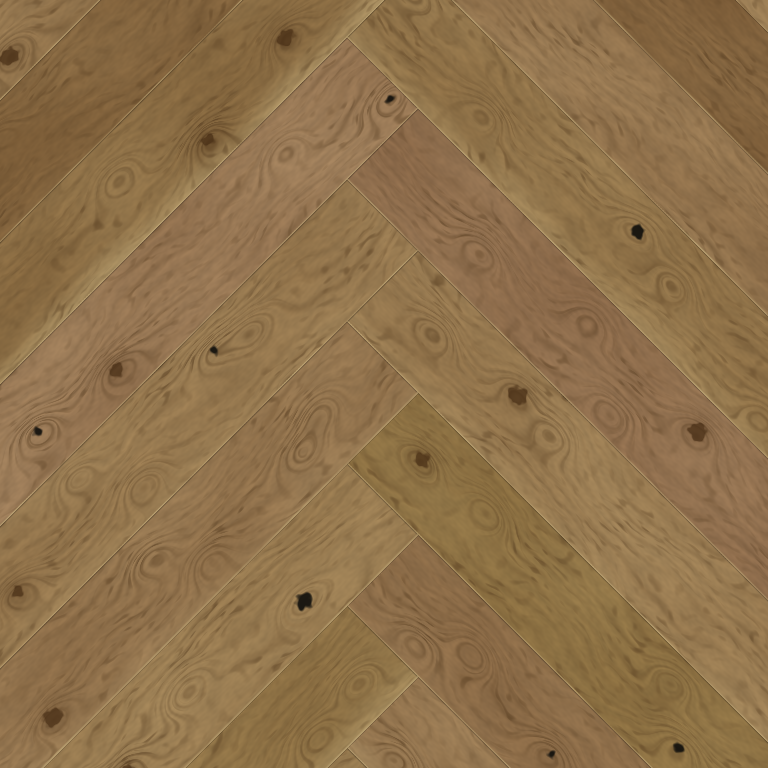
Give the GLSL for this texture, as a Shadertoy shader.

```glsl
// Herringbone oak floor: 45 degree planks meeting in a central zigzag, with grain, knots and pale seams.

const float PITCH = 0.185;                    // vertical repeat of the zigzag
const vec2 OFFSET = vec2(0.131, -0.773);      // first joint of each plank direction
const vec3 OAK_DARK = vec3(0.47, 0.345, 0.205);
const vec3 OAK_LIGHT = vec3(0.67, 0.555, 0.385);
const vec3 ROSE = vec3(0.015, 0.0, 0.035);
const vec3 SAPWOOD = vec3(0.75, 0.66, 0.47);
const vec3 PORE = vec3(0.33, 0.23, 0.12);
const vec3 KNOT_BLACK = vec3(0.07, 0.065, 0.05);
const vec3 KNOT_BROWN = vec3(0.27, 0.17, 0.075);

// Per plank, top to bottom: lightness, rosiness, sapwood amount
const vec3 LEFT_TONES[9] = vec3[9](
    vec3(0.50, 0.0, 0.1), vec3(0.20, -0.1, 0.0), vec3(0.44, -0.3, 1.0),
    vec3(0.60, 0.6, 0.0), vec3(0.66, -0.1, 0.2), vec3(0.57, 0.2, 0.2),
    vec3(0.69, -0.2, 0.1), vec3(0.55, -0.6, 0.8), vec3(0.68, -0.3, 0.3));
const vec3 RIGHT_TONES[9] = vec3[9](
    vec3(0.75, 0.0, 0.0), vec3(0.22, 0.0, 0.0), vec3(0.53, 0.2, 0.1),
    vec3(0.57, -0.3, 0.5), vec3(0.46, 0.7, 0.0), vec3(0.67, -0.1, 0.3),
    vec3(0.48, -0.8, 0.0), vec3(0.44, 0.3, 0.0), vec3(0.60, 0.2, 0.6));

float hash(vec2 p) {
    vec3 q = fract(p.xyx * 0.1031);
    q += dot(q, q.yzx + 33.33);
    return fract((q.x + q.y) * q.z);
}

float corner(vec2 cell, vec2 d) {
    float angle = 6.2832 * hash(cell);
    return dot(vec2(cos(angle), sin(angle)), d);
}

// Gradient noise, about -0.7 to 0.7
float noise(vec2 p) {
    vec2 i = floor(p), f = p - i;
    vec2 s = f * f * f * (f * (f * 6.0 - 15.0) + 10.0);
    vec2 e = vec2(1.0, 0.0);
    return mix(mix(corner(i, f), corner(i + e.xy, f - e.xy), s.x),
               mix(corner(i + e.yx, f - e.yx), corner(i + e.xx, f - e.xx), s.x), s.y);
}

// Wood colour at q = (along, across), in plank widths
vec3 wood(vec2 q, vec3 tone, vec2 seed, float px) {
    float rings = 7.0 * q.y + 2.2 * noise(q * vec2(0.7, 1.6) + seed);
    rings += 0.35 * noise(q * vec2(3.0, 5.0) + seed);
    float swirl = 0.0, black = 0.0, brown = 0.0;

    // Knots bend the rings; a few have a dark core
    for (int k = 0; k < 6; k++) {
        vec2 id = seed + vec2(float(k) * 7.0, 3.0);
        vec2 d = q - vec2(float(k) + hash(id), 0.2 + 0.6 * hash(id + 11.0));
        float kind = hash(id + 23.0);
        float bump = exp(-dot(d * d, vec2(14.0, 38.0))) * step(0.3, kind);
        rings += 3.2 * bump;
        swirl += bump;
        float radius = mix(0.04, 0.095, hash(id + 31.0));
        float r = length(d * vec2(0.85, 1.0)) + 0.045 * noise(d * 16.0 + id);
        float core = 1.0 - smoothstep(radius - 0.02 - px, radius + px, r);
        black += core * step(0.91, kind);
        brown += (core + 0.35 * exp(-r * r * 45.0)) * step(0.77, kind) * step(kind, 0.91);
    }

    // Base tone with broad mottling and a sapwood edge
    float mottle = noise(q * vec2(0.6, 1.1) + seed + 40.0);
    vec3 col = mix(OAK_DARK, OAK_LIGHT, tone.x + 0.28 * mottle) + ROSE * tone.y;
    float sap = smoothstep(0.72, 1.05, q.y + 0.15 * noise(vec2(q.x, 2.0) + seed));
    col = mix(col, SAPWOOD, 0.55 * sap * tone.z);

    // Growth rings, streaks and pores
    float clean = 1.0 - smoothstep(0.3, 0.7, fwidth(rings));
    float patchy = smoothstep(-0.15, 0.5, noise(q * vec2(1.3, 2.5) + seed + 70.0));
    float line = pow(0.5 + 0.5 * cos(6.2832 * rings), 3.0) * clean;
    float streak = noise(vec2(q.x * 2.5, rings * 2.4) + seed);
    float pore = smoothstep(0.08, 0.5, noise(vec2(q.x * 7.0, rings * 3.0) + seed + 90.0));
    col *= 1.0 + 0.09 * streak + 0.05 * noise(q * vec2(14.0, 32.0) + seed);
    col = mix(col, PORE, line * (0.08 + 0.18 * patchy + 0.22 * min(swirl, 1.0)));
    col = mix(col, PORE, pore * (0.14 + 0.3 * patchy));
    col = mix(col, KNOT_BROWN, 0.75 * clamp(brown, 0.0, 1.0));
    return mix(col, KNOT_BLACK, 0.93 * clamp(black, 0.0, 1.0));
}

// Thin strip of the given width at distance d from an edge
float strip(float d, float width, float px) {
    return 1.0 - smoothstep(width - 0.7 * px, width + 0.7 * px, d);
}

void mainImage(out vec4 fragColor, in vec2 fragCoord) {
    vec2 p = fragCoord / iResolution.y;
    p.y = 1.0 - p.y;
    float px = 1.4142 / (PITCH * iResolution.y);

    // Diagonal coordinates count planks in both directions
    vec2 g = (vec2(p.x + p.y, p.y - p.x) - OFFSET) / PITCH;
    vec2 cell = floor(g);
    bool isLeft = g.y > cell.x;
    float row = isLeft ? cell.x : cell.y;
    vec2 q = isLeft ? vec2(g.y - row, g.x - row) : vec2(g.x - row - 1.0, g.y - row);
    vec3 tone = isLeft ? LEFT_TONES[clamp(int(row) + 1, 0, 8)]
                       : RIGHT_TONES[clamp(int(row) + 2, 0, 8)];
    vec2 seed = vec2(row * 17.0 + 200.0, isLeft ? 130.0 : 310.0);

    vec3 col = wood(q, tone, seed, px);

    // Seams: dark upper edge and end, pale worn lower edge
    float wear = clamp(0.45 + 0.7 * noise(vec2(q.x * 1.5, 5.0) + seed), 0.1, 0.8);
    col *= 1.0 - 0.22 * strip(min(q.y, q.x), 0.008, px);
    col = mix(col, SAPWOOD, wear * strip(1.0 - q.y, 0.014, px));

    fragColor = vec4(clamp(col, 0.0, 1.0), 1.0);
}
```
